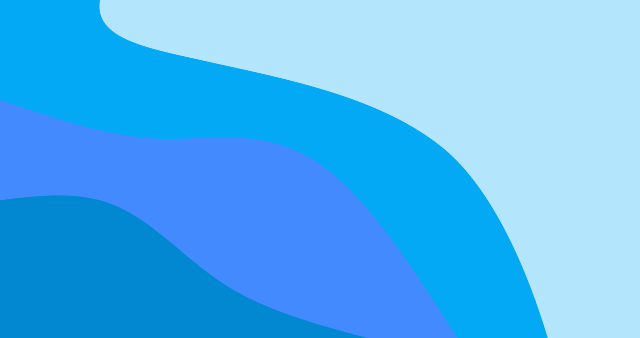
Give the GLSL for this background, as a WebGL 1 fragment shader.

```glsl
precision highp float;
// Flat layered hills sweeping down from the left under a pale sky.
// Each layer edge is a chain of three cubic Bezier curves; the signed
// distance to the edge gives a smooth mask, and layers stack back to front.

uniform vec2 u_resolution;

#define SKY_COLOR  vec3(0.702, 0.898, 0.988)
#define BACK_COLOR vec3(0.012, 0.663, 0.957)
#define MID_COLOR  vec3(0.267, 0.541, 1.000)
#define FRONT_COLOR vec3(0.008, 0.533, 0.820)
#define FRAME vec2(768.0, 405.0)   // design units, y pointing down
#define EDGE_SOFTNESS 0.5          // half width of an edge, in pixels

vec2 bezier(vec2 a, vec2 b, vec2 c, vec2 d, float t) {
    float s = 1.0 - t;
    return s * s * s * a + 3.0 * s * s * t * b + 3.0 * s * t * t * c + t * t * t * d;
}

vec2 bezierTangent(vec2 a, vec2 b, vec2 c, vec2 d, float t) {
    float s = 1.0 - t;
    return normalize(s * s * (b - a) + 2.0 * s * t * (c - b) + t * t * (d - c));
}

// Signed distance to a curve that advances along x; positive where y is larger.
float curveDistance(vec2 p, vec2 a, vec2 b, vec2 c, vec2 d) {
    float t = 0.5;
    float stride = 0.25;
    for (int i = 0; i < 18; i++) {
        t += bezier(a, b, c, d, t).x < p.x ? stride : -stride;
        stride *= 0.5;
    }
    vec2 tangent = bezierTangent(a, b, c, d, t);
    vec2 offset = p - bezier(a, b, c, d, t);
    return tangent.x * offset.y - tangent.y * offset.x;
}

// Three joined curves: k0, k1, k2, k3 are knots, the others are handles.
float chainDistance(vec2 p, vec2 k0, vec2 a0, vec2 b0, vec2 k1, vec2 a1,
                    vec2 b1, vec2 k2, vec2 a2, vec2 b2, vec2 k3) {
    if (p.x < k1.x) return curveDistance(p, k0, a0, b0, k1);
    if (p.x < k2.x) return curveDistance(p, k1, a1, b1, k2);
    return curveDistance(p, k2, a2, b2, k3);
}

void main() {
    vec2 uv = gl_FragCoord.xy / u_resolution;
    vec2 p = vec2(uv.x, 1.0 - uv.y) * FRAME;
    float blur = EDGE_SOFTNESS * FRAME.y / u_resolution.y;

    // The back edge folds over at the top, so it is traced along y instead.
    float back = -chainDistance(p.yx,
        vec2(0.0, 120.0), vec2(48.0, 112.0), vec2(58.0, 180.0),
        vec2(74.0, 250.0), vec2(95.0, 345.0), vec2(116.0, 455.0),
        vec2(176.0, 530.0), vec2(220.0, 585.0), vec2(308.0, 628.0),
        vec2(404.0, 657.0));

    float middle = chainDistance(p,
        vec2(0.0, 120.0), vec2(60.0, 139.0), vec2(125.0, 165.0),
        vec2(200.0, 166.5), vec2(260.0, 166.5), vec2(318.0, 154.0),
        vec2(380.0, 194.0), vec2(440.0, 233.0), vec2(500.0, 328.0),
        vec2(548.0, 404.0));

    float front = chainDistance(p,
        vec2(0.0, 240.0), vec2(40.0, 235.0), vec2(95.0, 227.0),
        vec2(140.0, 247.0), vec2(192.0, 270.0), vec2(230.0, 320.0),
        vec2(285.0, 350.0), vec2(330.0, 375.0), vec2(385.0, 390.0),
        vec2(437.0, 404.0));

    // Paint back to front.
    vec3 color = SKY_COLOR;
    color = mix(color, BACK_COLOR, smoothstep(-blur, blur, back));
    color = mix(color, MID_COLOR, smoothstep(-blur, blur, middle));
    color = mix(color, FRONT_COLOR, smoothstep(-blur, blur, front));
    gl_FragColor = vec4(color, 1.0);
}
```
